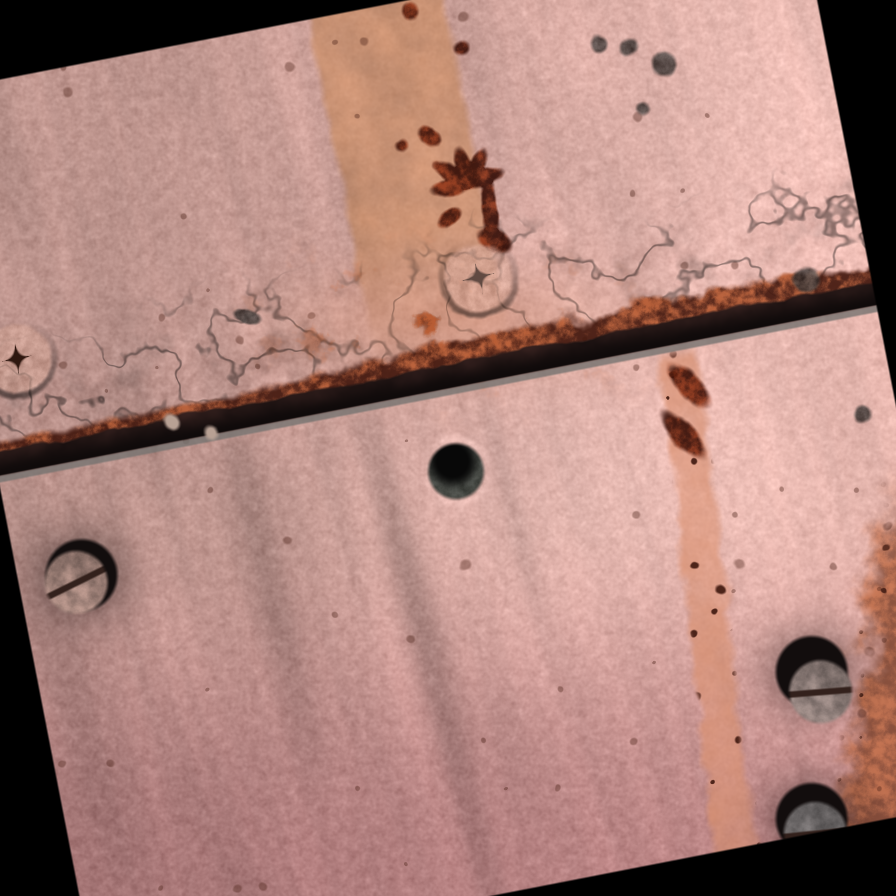
Give the GLSL for this texture, as a three.js fragment shader.

```glsl
// Weathered pink metal panel, tilted on black: a dark rusty seam, screws, a hole,
// rust runs and flaking paint. Gradient noise gives grain and ragged edges;
// the fittings are distance-based masks painted in layers.
varying vec2 vUv;
vec3 col;

vec2 hash2(vec2 p) {
  return fract(sin(vec2(dot(p, vec2(127.1, 311.7)), dot(p, vec2(269.5, 183.3)))) * 43758.5);
}
float corner(vec2 i, vec2 f, vec2 o) { return dot(hash2(i + o) * 2. - 1., f - o); }
float noise(vec2 p) {
  vec2 i = floor(p), f = fract(p), e = vec2(1, 0), s = f * f * (3. - 2. * f);
  return mix(mix(corner(i, f, e.yy), corner(i, f, e.xy), s.x),
    mix(corner(i, f, e.yx), corner(i, f, e.xx), s.x), s.y);
}
float fbm(vec2 p) {
  float sum = 0., amp = .6;
  for (int i = 0; i < 4; i++) {
    sum += amp * noise(p);
    p = mat2(1.6, 1.2, -1.2, 1.6) * p + 7.3;
    amp *= .5;
  }
  return sum;
}
mat2 turn(float a) { return mat2(cos(a), -sin(a), sin(a), cos(a)); }
float disc(vec2 p, float x, float y, float r) {
  return 1. - smoothstep(r - .003, r + .003, length(p - vec2(x, y)));
}
float glow(vec2 p, float x, float y, float rx, float ry) {
  vec2 d = (p - vec2(x, y)) / vec2(rx, ry);
  return exp(-dot(d, d));
}
float blob(vec2 p, float x, float y, float rx, float ry, float a) {
  return 1. - smoothstep(.75, 1.2, length(turn(a) * (p - vec2(x, y)) / vec2(rx, ry)));
}
float band(float x, float lo, float hi, float s) {
  return smoothstep(lo - s, lo + s, x) * (1. - smoothstep(hi - s, hi + s, x));
}
float specks(vec2 p, float amount) {
  vec2 h = hash2(floor(p));
  float r = .08 + .2 * h.y;
  return step(h.x, amount) * (1. - smoothstep(r * .5, r, length(fract(p) - .3 - .4 * h.yx)));
}
void paint(vec3 c, float mask) { col = mix(col, c, clamp(mask, 0., 1.)); }
void screw(vec2 p, float x, float y, float slope, vec3 metal) {
  col *= 1. - .45 * glow(p, x, y, .05, .05);
  paint(vec3(.07, .05, .05), disc(p, x, y, .04));
  vec2 d = turn(slope) * p;
  vec3 head = metal * (.85 - 2. * d.x - 3. * d.y + .5 * fbm(p * 70.));
  head = mix(head, vec3(.2, .13, .11), band(d.y, -.004, .003, .0015));
  paint(head, disc(p, 0., 0., .035));
}

void main() {
  vec2 p = vUv, q = turn(.192) * p;
  float rough = fbm(p * 22.), fine = fbm(p * 90.), wide = fbm(p * 5.);
  vec2 w = p + .009 * vec2(rough, fbm(p * 25. + 40.));
  vec3 rust = mix(vec3(.25, .08, .04), vec3(.72, .36, .2), smoothstep(-.3, .4, rough + fine));

  // Pink paint: broad light, slanted dirt streaks, grain
  vec2 run = vec2(p.x + .27 * p.y, p.y);
  float lower = 1. - smoothstep(.44, .46, q.y);
  float streak = noise(run * vec2(24, 2.5)) + .5 * noise(run * vec2(60, 4));
  col = mix(vec3(.69, .49, .49), vec3(.79, .62, .59), smoothstep(0., .45, p.y));
  col *= .92 + .2 * p.x + .12 * (streak + wide);
  col += .07 * glow(p, .9, .9, .25, .25) + .08 * glow(p, .72, .46, .25, .18);
  col *= 1. - lower * (.17 * glow(run, .55, .25, .02, .28) + .12 * glow(run, .395, .35, .025, .2));
  col += .13 * fine + .06 * noise(p * 240.);

  // Ochre stain, narrow run, rusty right border
  float stain = band(q.x + .012 * rough, .525, .677, .006) * smoothstep(.48, .66, q.y);
  paint(vec3(.77, .53, .36) * (1. + .3 * rough), stain * .62);
  float drip = band(w.x + .113 * p.y + .012 * rough, .804, .848, .006) * lower;
  paint(vec3(.85, .57, .45), drip * (.65 + .5 * rough));
  float border = smoothstep(.91, .95, p.x - .13 * p.y + .06 * rough) * band(p.y, -1., .43, .07);
  paint(mix(rust, vec3(.8, .5, .36), .45), border * .85);
  paint(vec3(.3, .14, .1), max(drip, border) * specks(w * 42., .4) + .4 * specks(w * 36., .06));

  // Flaking, cracked paint
  float flake = band(q.y, .49, .6 + .08 * wide, .035), crack = fbm(p * 13. + 4.);
  col *= 1. - flake * (.38 - .38 * smoothstep(0., .035, abs(crack)) + .25 * smoothstep(0., .5, rough));
  col += .4 * flake * (crack - fbm(p * 13. + vec2(3.96, 4.065)));
  float middle = glow(p, .5, .64, .16, .06);
  paint(vec3(.83, .56, .44), middle * .45);
  paint(rust, middle * smoothstep(.12, .3, rough + .3 * fine));

  // Seam: rusty upper edge, dark gap, cool lower lip
  float top = .49 + .012 * rough, rise = .008 + .02 * smoothstep(.2, .5, p.x) * (.6 + rough);
  paint(rust, .9 * band(q.y, .48, top + rise, .005));
  vec3 gap = vec3(.06, .04, .04) + vec3(.17, .1, .09) * smoothstep(.462, .49, q.y) * (.6 + rough);
  paint(gap, band(q.y, .46, top - .003, .002));
  paint(vec3(.46, .45, .44), .8 * band(q.y, .453, .46, .0015));
  paint(vec3(.72, .63, .58), disc(w, .192, .529, .009) + disc(w, .237, .517, .007));

  // Rust petals, stem and loose patches
  float bloom = blob(w, .546, .768, .009, .035, .1) + blob(w, .552, .731, .019, .011, -.5);
  for (int i = 0; i < 5; i++) {
    float a = .35 + .75 * float(i);
    bloom += blob(w, .522 + .019 * cos(a), .795 + .019 * sin(a), .023, .009, a);
  }
  bloom += blob(w, .77, .57, .03, .013, -.8) + blob(w, .762, .515, .034, .013, -.8);
  bloom += blob(w, .503, .758, .014, .009, .7) + blob(w, .48, .848, .014, .01, -.7);
  bloom += disc(w, .458, .988, .009) + disc(w, .514, .946, .008) + disc(w, .448, .836, .007);
  paint(rust * vec3(.8, .6, .5), min(bloom, 1.) * .9);

  // Chipped grey spots
  float chip = disc(w, .741, .929, .013) + disc(w, .702, .948, .009) + disc(w, .668, .95, .009);
  chip += disc(w, .717, .879, .007) + disc(w, .963, .538, .009) + disc(w, .9, .688, .014);
  chip += blob(w, .277, .647, .015, .008, -.3);
  paint(vec3(.27, .24, .23) + .3 * fine, chip * .85);

  // Countersunk fasteners with crossed recesses
  for (int i = 0; i < 2; i++) {
    vec2 d = w - (i == 0 ? vec2(.534, .69) : vec2(.02, .6));
    paint(vec3(.82, .64, .58) + .3 * fine, .6 * disc(d, 0., 0., .038));
    col *= 1. - band(length(d), .038, .045, .003) * (.24 - 5.6 * d.y);
    d = sqrt(abs(turn(.2) * d) / .02);
    paint(vec3(.38, .29, .26) - .2 * float(i), 1. - smoothstep(.8, 1.1, d.x + d.y));
  }

  // Drilled hole with worn rim
  col += .1 * band(length(w - vec2(.509, .474)), .032, .04, .004) * (.5 + 2. * rough);
  float wall = smoothstep(.016, .034, length(p - vec2(.505, .485)));
  paint(mix(vec3(.03), vec3(.27, .28, .26) + .2 * fine, wall), disc(p, .509, .474, .031));

  // Slotted screws
  screw(p - vec2(.085, .35), .006, .008, .46, vec3(.7, .57, .53));
  screw(p - vec2(.916, .228), -.01, .022, .08, vec3(.62, .55, .53));
  screw(p - vec2(.91, .07), -.004, .016, .1, vec3(.5, .48, .48));

  // Tilted square outline
  vec2 edge = abs(q - vec2(.5865, .395));
  col *= 1. - smoothstep(.498, .501, max(edge.x, edge.y));
  gl_FragColor = vec4(clamp(col, 0., 1.), 1);
}
```
